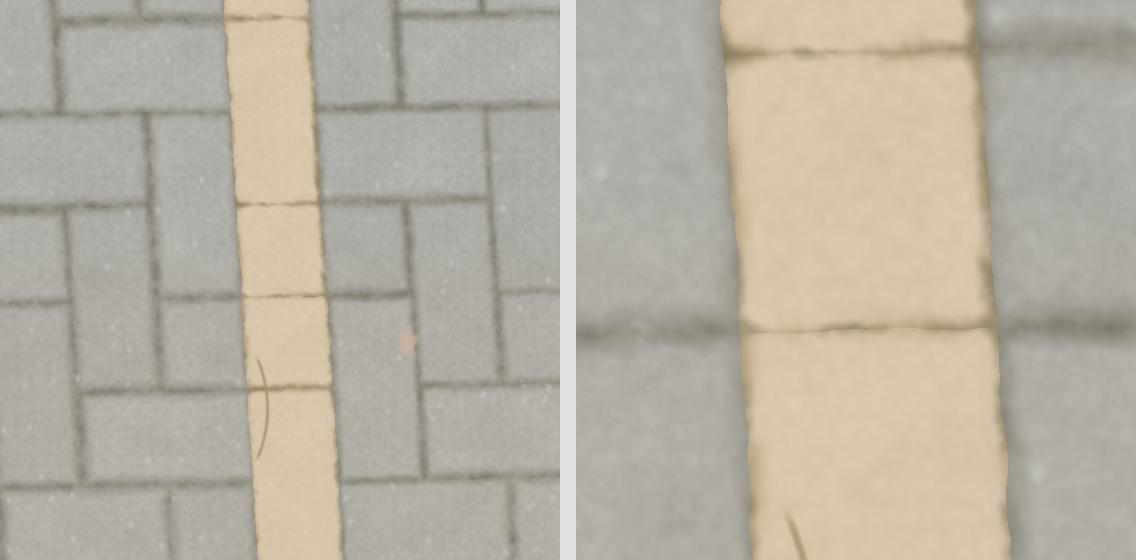
Left: the whole. Right: its middle third, enlarged.
Reproduce this texture procedurally as a WebGL 1 fragment shader.

```glsl
precision highp float;
uniform vec2 u_resolution;

// Layout, in canvas units (grid rows count downwards)
const vec2 ORIGIN = vec2(0.432, 0.469);
const vec2 PITCH = vec2(0.152, 0.166);
const float LEAN = 0.06;
const float TILT = 0.02;
const float WOBBLE = 0.0030;
const float CORNER = 0.014;
const float STONE_GAP = 0.0010;
const float BAND_GAP = 0.0004;
const float STONE_SOFT = 0.0095;
const float BAND_SOFT = 0.0065;
const float DIRT_REACH = 0.021;
const float CUT_OVERLAP = 0.026;

// Colours
const vec3 STONE = vec3(0.692, 0.682, 0.649);
const vec3 STONE_COOL = vec3(0.686, 0.684, 0.664);
const vec3 BAND = vec3(0.845, 0.775, 0.670);
const vec3 BAND_EDGE = vec3(0.75, 0.67, 0.54);
const vec3 JOINT = vec3(0.520, 0.510, 0.460);
const vec3 DIRT = vec3(0.620, 0.610, 0.570);
const vec3 BAND_JOINT = vec3(0.59, 0.53, 0.42);
const vec3 FLECK = vec3(0.80, 0.80, 0.78);
const vec3 LEAF = vec3(0.80, 0.70, 0.63);
const vec3 TWIG = vec3(0.62, 0.54, 0.40);

float hash(vec2 p) {
  return fract(sin(dot(p, vec2(127.1, 311.7))) * 4375.85);
}

// Cellular noise: x = distance to nearest point, y = its random id
vec2 cellular(vec2 p) {
  vec2 base = floor(p);
  vec2 best = vec2(9.0, 0.0);
  for (int j = -1; j <= 1; j++) {
    for (int i = -1; i <= 1; i++) {
      vec2 c = base + vec2(float(i), float(j));
      vec2 point = c + vec2(hash(c), hash(c + 41.3));
      float d = length(p - point);
      if (d < best.x) best = vec2(d, hash(c + 17.9));
    }
  }
  return best;
}

// Layered sines, roughly -1 to 1
float waves(vec2 p) {
  float sum = 0.0;
  float amp = 0.5;
  for (int i = 0; i < 4; i++) {
    sum += amp * sin(p.x + 1.7 * sin(p.y)) * cos(p.y + 1.3 * sin(p.x * 0.8));
    p = mat2(1.5, 1.2, -1.2, 1.5) * p + 2.3;
    amp *= 0.6;
  }
  return sum;
}

float roundedBox(vec2 p, vec2 halfSize, float radius) {
  vec2 d = abs(p) - halfSize + radius;
  return length(max(d, 0.0)) + min(max(d.x, d.y), 0.0) - radius;
}

void main() {
  vec2 uv = gl_FragCoord.xy / u_resolution;
  float pixel = 1.0 / u_resolution.y;

  // Leaning grid with uneven edges
  vec2 q = (uv - ORIGIN) * vec2(1.0, -1.0);
  q.x -= LEAN * q.y;
  q.y += TILT * q.x;
  q += WOBBLE * vec2(waves(uv * 30.0), waves(uv.yx * 28.0 + 5.0));

  // Herringbone: phases 3,0 join across; phases 1,2 join down
  vec2 cell = floor(q / PITCH);
  float phase = mod(cell.x + cell.y, 4.0);
  vec2 lo = cell;
  vec2 hi = cell + 1.0;
  if (phase < 0.5) lo.x -= 1.0;
  else if (phase < 1.5) hi.y += 1.0;
  else if (phase < 2.5) lo.y -= 1.0;
  else hi.x += 1.0;

  // The coloured column cuts through the pattern
  bool inBand = abs(cell.x) < 0.5;
  if (inBand) { lo.x = 0.0; hi.x = 1.0; }
  else if (cell.x < 0.0) { if (hi.x > -0.5) hi.x = CUT_OVERLAP; }
  else if (lo.x < 1.5) lo.x = 1.0 - CUT_OVERLAP;

  float seed = hash(floor(lo + 0.5) * 3.1 + floor(hi + 0.5) * 7.7);
  vec2 shift = (vec2(seed, hash(vec2(seed, 4.0))) - 0.5) * 0.006;
  vec2 center = 0.5 * (lo + hi) * PITCH + shift;
  float depth = -roundedBox(q - center, 0.5 * (hi - lo) * PITCH, CORNER);

  // Paver faces: broad mottling, gritty patches and blurred grain
  float mottle = waves(uv * 24.0 + seed * 9.0);
  float grain = waves(uv * 130.0 + 4.0 * seed);
  float speckle = waves(uv.yx * 210.0 + 11.0);
  float pits = cellular(uv * 85.0).x - 0.45;
  float grit = 0.020 * grain + 0.015 * speckle - 0.022 * pits;
  vec3 face = mix(STONE, STONE_COOL, smoothstep(0.2, 0.9, uv.y));
  face += (seed - 0.5) * 0.020 + mottle * 0.020 + grit;
  float grime = 1.0 - smoothstep(0.004, DIRT_REACH + 0.014 * mottle, depth);
  face = mix(face, DIRT + grit, 0.85 * grime);
  if (inBand) {
    float rust = smoothstep(-0.4, 0.6, waves(uv * 32.0 + 3.0));
    face = BAND + mottle * 0.014 + grit * 0.6;
    face = mix(face, BAND_EDGE, rust * (1.0 - smoothstep(0.001, 0.014, depth)));
  }

  // Pale ragged flecks, denser near the bottom
  vec2 chip = cellular(uv * vec2(40.0, 33.0) + 13.0);
  float ragged = chip.x + 0.14 * grain;
  float flecks = step(0.88 + 0.09 * uv.y, chip.y) * (1.0 - smoothstep(0.0, 0.32, ragged));
  face = mix(face, FLECK, flecks * (inBand ? 0.1 : 0.5));

  // Soft joints, partly filled and broken along their length
  float fill = waves(uv * 46.0 + 8.0);
  float gap = (inBand ? BAND_GAP : STONE_GAP) + 0.0034 * fill + 0.0012 * grain;
  float soft = (inBand ? BAND_SOFT : STONE_SOFT) + pixel;
  vec3 joint = (inBand ? BAND_JOINT : JOINT) + 0.04 * waves(uv * 70.0) + grit;
  float seam = 1.0 - smoothstep(gap - 0.5 * soft, gap + soft, depth);
  seam *= mix(0.45, 1.0, smoothstep(-0.5, 0.35, fill));
  vec3 color = mix(face, joint, seam);

  // Fallen leaf scrap and bent twig
  vec2 leaf = (uv - vec2(0.729, 0.388)) / vec2(0.017, 0.034);
  float leafEdge = length(leaf) + 0.4 * waves(uv * 90.0);
  color = mix(color, LEAF, 0.8 * (1.0 - smoothstep(0.45, 1.1, leafEdge)));
  float along = (uv.y - 0.270) / 0.098;
  float twig = abs(uv.x - 0.478 + 0.022 * along * along);
  float twigMask = 1.0 - smoothstep(0.0002, 0.0035 + pixel, twig);
  color = mix(color, TWIG, 0.7 * twigMask * (1.0 - smoothstep(0.8, 1.0, abs(along))));

  gl_FragColor = vec4(clamp(color, 0.0, 1.0), 1.0);
}
```
